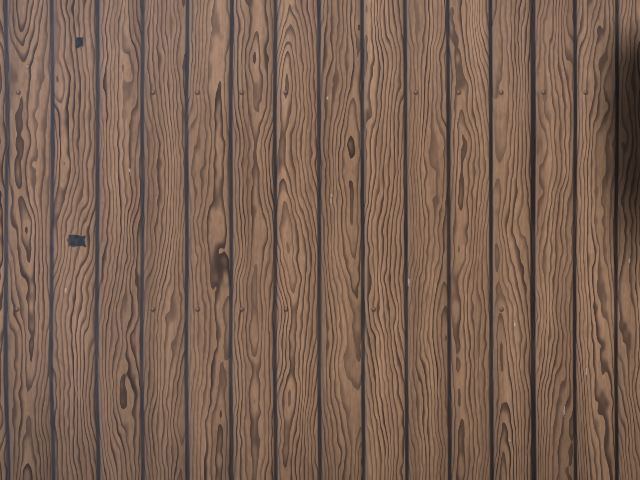
Give the GLSL for this texture, as a WebGL 1 fragment shader.

```glsl
precision highp float;
// Worn wall of narrow vertical wood planks with dark seams, ring grain and nails.
uniform vec2 u_resolution;

float hash(vec2 p) {
  vec3 q = fract(p.xyx * vec3(0.1031, 0.1030, 0.0973));
  q += dot(q, q.yzx + 33.33);
  return fract((q.x + q.y) * q.z);
}

float noise(vec2 p) {
  vec2 i = floor(p), f = fract(p);
  f = f * f * (3.0 - 2.0 * f);
  return mix(mix(hash(i), hash(i + vec2(1.0, 0.0)), f.x),
             mix(hash(i + vec2(0.0, 1.0)), hash(i + 1.0), f.x), f.y);
}

// Growth ring field: nested arches around a drifting heart line.
float rings(vec2 p, float id) {
  vec2 s = vec2(id * 13.0, id * 7.0);
  float heart = 0.5 + 1.5 * (hash(s) - 0.5) + 0.4 * (noise(vec2(id * 5.0, p.y * 3.0)) - 0.5);
  float d = p.x - heart;
  float r = 9.5 * sqrt(d * d + 0.006);
  r += 9.0 * noise(vec2(id * 9.0 + 0.5, p.y * 1.7 + id));
  r += 3.0 * noise(p * vec2(2.2, 6.0) + s);
  r += 1.1 * noise(p * vec2(4.0, 17.0) + s);
  return r + 0.4 * noise(p * vec2(9.0, 50.0) + s);
}

// Soft-edged box coverage.
float box(vec2 p, vec2 size, float soft) {
  vec2 d = abs(p) - size;
  return 1.0 - smoothstep(-soft, soft, max(d.x, d.y));
}

void main() {
  vec2 uv = gl_FragCoord.xy / u_resolution;
  vec2 pos = uv * vec2(4.0 / 3.0, 1.0);
  float px = 1.0 / u_resolution.y;

  // Plank coordinate: planks get slightly narrower to the right.
  float u = (uv.x - 0.0104) / 0.953;
  float k = u * (13.3 + 0.7 * u) + 0.07 * (noise(vec2(uv.x * 3.0, uv.y * 4.0)) - 0.5);
  float id = floor(k) + 20.0;
  vec2 p = vec2(fract(k), uv.y);
  float dk = 14.7 / u_resolution.x;

  // Ring lines: slow darkening, then a sharp edge.
  float r = rings(p, id);
  float slope = length(vec2(rings(p + vec2(dk, 0.0), id) - r,
                            rings(p + vec2(0.0, px), id) - r));
  float t = fract(r);
  float edge = clamp(slope, 0.06, 0.45);
  float line = smoothstep(0.35, 0.9 - 0.4 * edge, t) * (1.0 - smoothstep(1.0 - edge, 1.0, t));
  line *= 0.5 + 0.5 * hash(vec2(floor(r), id));
  line *= 0.65 + 0.5 * noise(p * vec2(4.0, 9.0) + id * 3.0);
  line *= 1.0 - 0.7 * smoothstep(0.4, 1.0, slope);

  // Wood tone, broad streaks and fine fibres.
  float streak = noise(p * vec2(5.0, 3.0) + id * 11.0);
  float fibre = noise(p * vec2(34.0, 45.0) + id * 5.0);
  float pore = noise(p * vec2(20.0, 130.0) + id * 8.0);
  float tone = 0.5 * streak + 0.3 * fibre + 0.2 * pore;
  vec3 color = mix(vec3(0.48, 0.37, 0.295), vec3(0.69, 0.54, 0.43), tone);
  color *= 0.96 + 0.1 * hash(vec2(id, 3.0));
  color = mix(color, vec3(0.25, 0.195, 0.175), 0.95 * line);

  // Seams: dark groove with a pale, cool bevel beside it.
  float seamId = floor(k + 0.5);
  float seam = k - seamId;
  float wide = 1.0 - step(0.5, abs(seamId - 12.0));
  float bevel = exp(-pow((seam - 0.075) / 0.03, 2.0));
  color = mix(color, vec3(0.58, 0.51, 0.49), bevel * (0.3 + 0.3 * hash(vec2(seamId + 20.0, 8.0))));
  float groove = 1.0 - smoothstep(0.02 + 0.015 * wide, 0.05 + 0.02 * wide + 0.5 * dk, abs(seam));
  color *= 1.0 - 0.22 * exp(-abs(seam) * 12.0);
  vec3 grooveColor = mix(vec3(0.25, 0.24, 0.26), vec3(0.15, 0.13, 0.13), max(wide, uv.x));
  color = mix(color, grooveColor, groove * (0.7 + 0.25 * noise(vec2(seamId + 20.0, uv.y * 14.0))));

  // Nails in two rows, on some of the planks.
  for (int i = 0; i < 2; i++) {
    float row = float(i);
    float has = step(0.5, hash(vec2(id, 40.0 + row)));
    vec2 n = vec2((p.x - 0.25) * 0.0908, uv.y - mix(0.355, 0.807, row));
    float head = 1.0 - smoothstep(0.003, 0.005 + px, length(n));
    float glint = 1.0 - smoothstep(0.001, 0.002 + px, length(n - vec2(-0.001, 0.002)));
    color = mix(color, vec3(0.27, 0.21, 0.19), 0.75 * has * head);
    color = mix(color, vec3(0.68, 0.56, 0.49), 0.6 * has * glint);
  }

  // Sparse pale chips, longer than wide.
  vec2 cell = pos * vec2(24.0, 16.0);
  vec2 c = floor(cell);
  vec2 at = (fract(cell) - 0.2 - 0.6 * vec2(hash(c + 5.0), hash(c + 9.0))) / vec2(24.0, 16.0);
  float chip = box(at, vec2(0.0015, 0.002 + 0.008 * hash(c + 2.0)), px);
  chip *= step(0.965, hash(c + 70.0)) * smoothstep(0.3, 0.6, noise(pos * 260.0));
  color = mix(color, vec3(0.76, 0.72, 0.69), 0.8 * chip);

  // Light: cool haze on the left, darker lower corners and a shadow at right.
  float haze = 1.0 - smoothstep(0.0, 0.6, uv.x);
  color += vec3(0.015, 0.025, 0.045) * haze;
  color += vec3(0.03, 0.035, 0.045) * smoothstep(0.6, 1.0, uv.y);
  color *= 1.0 - 0.22 * smoothstep(0.35, 0.8, length((uv - vec2(0.5, 0.6)) * vec2(0.8, 1.0)));
  float shadow = smoothstep(0.91, 1.0, uv.x + 0.02 * noise(uv * 9.0));
  shadow *= smoothstep(0.35, 0.65, uv.y) * (1.0 - smoothstep(0.86, 0.98, uv.y));
  color *= 1.0 - 0.65 * shadow;

  // Two dark scraps of tape with ragged edges.
  vec2 rag = 0.006 * (vec2(noise(pos * 130.0), noise(pos * 130.0 + 40.0)) - 0.5);
  float tape = max(box(pos + rag - vec2(0.160, 0.498), vec2(0.018, 0.011), px),
                   box(pos + rag - vec2(0.166, 0.912), vec2(0.008, 0.011), px));
  color = mix(color, vec3(0.17, 0.19, 0.22) + 0.08 * noise(pos * 170.0), 0.92 * tape);

  gl_FragColor = vec4(color, 1.0);
}
```
